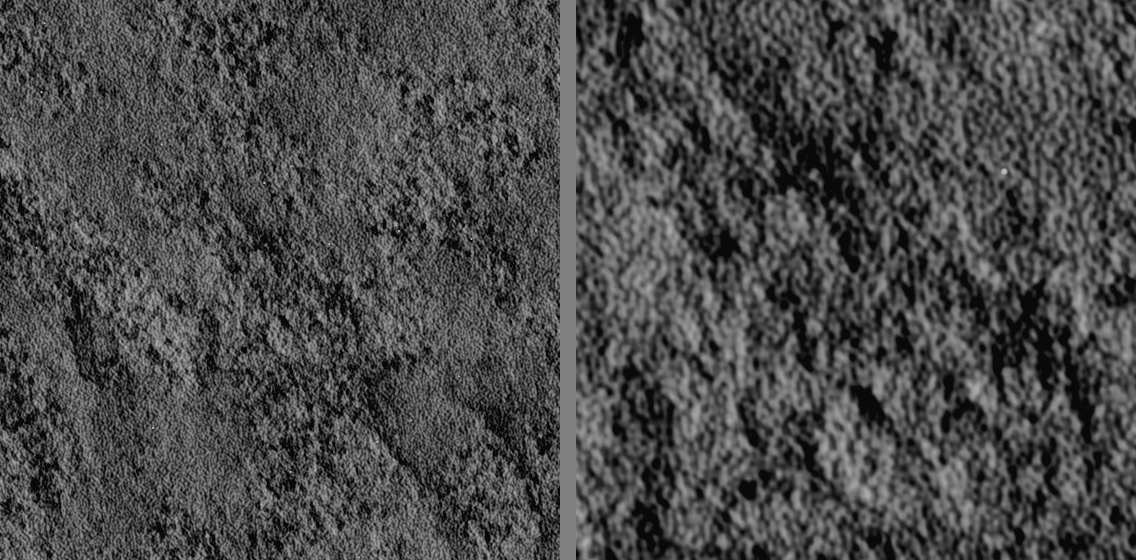
Left: the whole. Right: its middle third, enlarged.
Reproduce this texture procedurally as a WebGL 1 fragment shader.

```glsl
precision highp float;

uniform vec2 u_resolution;

const vec2 LIGHT_DIR = vec2(-0.99, -0.08);
const float GRAIN_LEAN = 0.5;
const float BASE_TONE = 0.33;
const float GLINT_TONE = 0.72;

float hash(vec2 p) {
  vec3 q = fract(p.xyx * 0.1031);
  q += dot(q, q.yzx + 33.33);
  return fract((q.x + q.y) * q.z);
}

vec2 turn(vec2 p, float angle) {
  float c = cos(angle);
  float s = sin(angle);
  return vec2(c * p.x - s * p.y, s * p.x + c * p.y);
}

vec2 fade(vec2 f) {
  return f * f * f * (f * (f * 6.0 - 15.0) + 10.0);
}

float noise(vec2 p) {
  vec2 cell = floor(p);
  vec2 f = fade(fract(p));
  float low = mix(hash(cell), hash(cell + vec2(1.0, 0.0)), f.x);
  float high = mix(hash(cell + vec2(0.0, 1.0)), hash(cell + 1.0), f.x);
  return mix(low, high, f.y);
}

float slopeAt(vec2 cell, vec2 corner, vec2 f) {
  float angle = 6.2832 * hash(cell + corner);
  return dot(vec2(cos(angle), sin(angle)), f - corner);
}

float gradientNoise(vec2 p) {
  vec2 cell = floor(p);
  vec2 f = p - cell;
  vec2 w = fade(f);
  float low = mix(slopeAt(cell, vec2(0.0), f),
                  slopeAt(cell, vec2(1.0, 0.0), f), w.x);
  float high = mix(slopeAt(cell, vec2(0.0, 1.0), f),
                   slopeAt(cell, vec2(1.0), f), w.x);
  return mix(low, high, w.y);
}

float fbm(vec2 p) {
  float sum = 0.0;
  float weight = 0.533;
  for (int i = 0; i < 4; i++) {
    sum += weight * noise(p);
    p = turn(p * 2.03, 0.7) + 17.3;
    weight *= 0.5;
  }
  return sum;
}

// Shortens the axis along the leaning grain, so features stretch that way
vec2 stretchGrain(vec2 p, float squeeze) {
  return turn(p, -GRAIN_LEAN) * vec2(1.0, squeeze);
}

// Height of one noise layer, partly shaded by its slope towards the light
float relief(vec2 p, float frequency, float squeeze, float angle) {
  vec2 q = p * frequency;
  vec2 offset = vec2(angle * 31.0 + 300.0);
  vec2 here = turn(stretchGrain(q, squeeze), angle);
  vec2 lightward = turn(stretchGrain(q + LIGHT_DIR * 0.4, squeeze), angle);
  return gradientNoise(here + offset) - 0.6 * gradientNoise(lightward + offset);
}

// Grains and clods, with the coarser layers strongest on rough ground
float grains(vec2 p, float rough) {
  float sum = 0.0;
  float frequency = 195.0;
  float amplitude = 0.5;
  for (int i = 0; i < 4; i++) {
    float layer = float(i);
    float strength = mix(1.0, mix(0.55, 1.2, rough), min(layer, 1.0));
    float squeeze = 0.92 - 0.08 * layer;
    sum += amplitude * strength
         * relief(p, frequency, squeeze, 0.4 + layer * 0.9);
    frequency *= 0.5;
    amplitude *= 0.71;
  }
  return sum;
}

// Bends the ground: long features are upright below and lean left above
vec2 leanGround(vec2 p) {
  return vec2(p.x + 0.3 * p.y * p.y, p.y);
}

// Steep broken ridges: lit on the left flank, shadowed on the right
float ridges(vec2 p) {
  vec2 ground = leanGround(p);
  float u = ground.x * 6.0 + 1.1 * noise(ground * vec2(4.0, 2.5) + 9.0)
          + 0.4 * fbm(p * 17.0);
  float id = floor(u);
  float f = u - id;
  float shadow = smoothstep(0.0, 0.04, f) * exp(-6.0 * f);
  float lit = smoothstep(0.5, 0.95, f) * (1.0 - smoothstep(0.96, 1.0, f));
  float along = noise(vec2(id * 7.0 + 3.5, p.y * 5.0));
  float presence = smoothstep(0.4, 0.75, along)
                 * mix(1.0, 0.5, smoothstep(0.4, 0.65, p.y));
  return presence * (0.07 * lit - 0.26 * shadow);
}

// Uneven ledge across the lower part
float ledge(vec2 p) {
  float edge = 0.34 + 0.14 * (noise(vec2(p.x * 5.0, 2.5)) - 0.5)
             + 0.1 * (fbm(p * 14.0) - 0.5);
  float d = p.y - edge;
  float side = smoothstep(-0.02, 0.02, d);
  return mix(-0.07, 0.06, side) * exp(-abs(d) * 18.0);
}

// Small shadowed hollows in loose clusters
float pits(vec2 p, float rough) {
  vec2 q = stretchGrain(p, 0.85) * 60.0;
  float depth = 0.6 * noise(q + 105.0)
              + 0.4 * noise(turn(q * 2.1, 0.8) + 223.0);
  return smoothstep(0.54, 0.78, depth) * mix(0.25, 1.0, rough);
}

// Rare bright mineral specks
float glints(vec2 p) {
  vec2 q = p * 130.0;
  vec2 cell = floor(q);
  vec2 jitter = vec2(hash(cell + 11.0), hash(cell + 47.0));
  float d = length(q - cell - mix(vec2(0.35), vec2(0.65), jitter));
  return step(0.9985, hash(cell + 83.0)) * (1.0 - smoothstep(0.12, 0.35, d));
}

void main() {
  vec2 p = gl_FragCoord.xy / u_resolution;
  vec2 ground = stretchGrain(leanGround(p), 0.6);

  float rough = smoothstep(0.3, 0.6, fbm(ground * 10.0 + 43.0));
  float broad = fbm(ground * 8.0 + 71.0) - 0.5;

  float tone = BASE_TONE + 0.19 * broad + grains(p, rough)
             + ridges(p) + ledge(p) - 0.23 * pits(p, rough);
  tone -= 0.35 * max(tone - 0.44, 0.0);
  tone = mix(clamp(tone, 0.035, 0.66), GLINT_TONE, glints(p));
  gl_FragColor = vec4(vec3(tone), 1.0);
}
```
